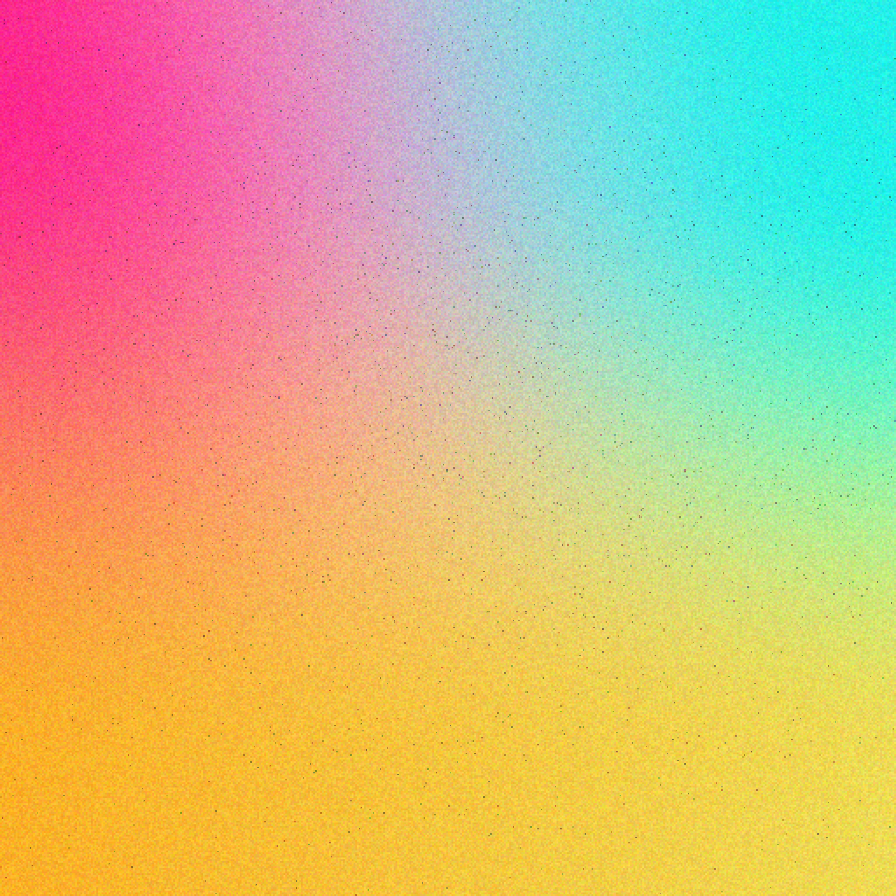
A Shadertoy shader for this background:

```glsl
// A soft four-colour gradient, pink and cyan above, orange and yellow below,
// blended with curved smoothsteps and covered in fine coloured film grain
// with sparse dark specks gathered around the middle.

// Three independent random values for one lattice cell
vec3 hash3(vec2 cell) {
    uvec3 v = uvec3(ivec3(cell, 17) + 64) * 1664525u + 1013904223u;
    v.x += v.y * v.z; v.y += v.z * v.x; v.z += v.x * v.y;
    v ^= v >> 16u;
    v.x += v.y * v.z; v.y += v.z * v.x; v.z += v.x * v.y;
    return vec3(v >> 8u) / 16777216.0;
}

// Coloured noise cells with narrow soft borders
vec3 colourNoise(vec2 p) {
    vec2 cell = floor(p);
    vec2 f = smoothstep(0.2, 0.8, p - cell);
    vec3 low = mix(hash3(cell), hash3(cell + vec2(1, 0)), f.x);
    vec3 high = mix(hash3(cell + vec2(0, 1)), hash3(cell + vec2(1, 1)), f.x);
    return mix(low, high, f.y);
}

// Base gradient; depth runs from 0 at the top to 1 at the bottom
vec3 gradient(float x, float depth) {
    vec3 pink = vec3(0.99, 0.15, 0.55);
    vec3 cyan = vec3(0.14, 0.94, 0.91);
    vec3 orange = vec3(0.98, 0.69, 0.15);
    vec3 yellow = vec3(0.93, 0.86, 0.33);

    // The pink-cyan seam leans right and widens as it descends
    float across = smoothstep(0.08 * depth - 0.04, 0.9 + 0.3 * depth, x);
    vec3 upper = mix(pink, cyan, across);
    upper += 4.0 * across * (1.0 - across) * vec3(0.21, 0.15, 0.09);

    float down = smoothstep(0.1 + 0.1 * x, 0.88 - 0.02 * x, depth);
    vec3 colour = mix(upper, mix(orange, yellow, x), down);
    return colour + 4.0 * down * (1.0 - down) * vec3(0.05 * x, 0.05, 0.03);
}

void mainImage(out vec4 fragColor, in vec2 fragCoord) {
    vec2 uv = fragCoord / iResolution.xy;
    vec2 grainPos = fragCoord / iResolution.y * 512.0 - 0.5;
    vec3 colour = gradient(uv.x, 1.0 - uv.y);

    // Coloured grain, strongest where a channel is mid-toned
    vec3 grain = 0.16 * (colourNoise(grainPos) - 0.5);
    colour += grain * (0.6 + 1.8 * colour * (1.0 - colour));

    // Sparse dark specks, one chance per cell, tinted per channel
    vec2 fromCentre = (uv - vec2(0.55, 0.58)) / vec2(0.5, 0.38);
    float density = 0.002 + 0.016 * exp(-dot(fromCentre, fromCentre));
    vec2 cell = floor(grainPos + 0.5);
    vec2 offset = abs(grainPos - cell);
    vec3 chance = hash3(cell + 703.0);
    float dot01 = 1.0 - smoothstep(0.3, 0.6, max(offset.x, offset.y));
    float speck = dot01 * step(1.0 - density, chance.x);
    colour *= 1.0 - speck * (0.1 + 0.4 * hash3(cell + 1511.0));

    fragColor = vec4(clamp(colour, 0.0, 1.0), 1.0);
}
```
